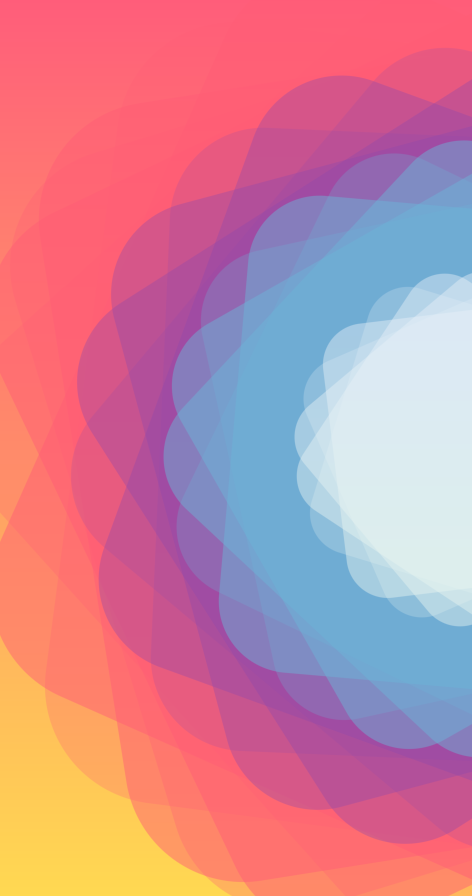
A WebGL 1 fragment shader for this background:

```glsl
precision highp float;
// Four rings of translucent rounded squares, fanned around one centre on the
// right edge, over a pink to yellow gradient. Each ring layers rotated copies
// of a rounded-box distance function, from the wide pink to the small white.

uniform vec2 u_resolution;

// Coverage of a rounded square whose corner points at the given angle (degrees).
float roundedSquare(vec2 p, float halfSide, float cornerAngle) {
  float a = radians(cornerAngle - 45.0);
  vec2 q = abs(vec2(cos(a) * p.x + sin(a) * p.y, cos(a) * p.y - sin(a) * p.x));
  float radius = 0.3 * halfSide;
  vec2 d = q - halfSide + radius;
  float dist = length(max(d, 0.0)) + min(max(d.x, d.y), 0.0) - radius;
  float blur = 0.75 / u_resolution.y;
  return 1.0 - smoothstep(-blur, blur, dist);
}

// Blends five turned squares over the base; some of them are fainter.
vec3 ring(vec3 base, vec2 p, float halfSide, float start, float turn, vec3 tint, float alpha) {
  for (int i = 0; i < 5; i++) {
    float k = float(i);
    float strength = abs(mod(k, 3.0) - 1.0) < 0.5 ? 0.55 : 1.0;
    float cover = roundedSquare(p, halfSide, start + turn * k);
    base = mix(base, tint, cover * alpha * strength);
  }
  return base;
}

void main() {
  vec2 uv = gl_FragCoord.xy / u_resolution;
  float aspect = u_resolution.x / u_resolution.y;
  vec2 p = vec2((uv.x - 1.0) * aspect, uv.y - 0.499);

  // Backdrop
  vec3 color = mix(vec3(1.0, 0.85, 0.32), vec3(1.0, 0.365, 0.48), uv.y);

  // Pink ring, with one extra square between the regular turns
  vec3 pink = vec3(1.0, 0.36, 0.46);
  color = ring(color, p, 0.439, 21.0, 16.5, pink, 0.48);
  color = mix(color, pink, 0.3 * roundedSquare(p, 0.439, 62.0));

  // Purple and blue rings
  color = ring(color, p, 0.348, 25.0, 17.5, vec3(0.55, 0.28, 0.675), 0.36);
  color = ring(color, p, 0.267, 40.0, 17.3, vec3(0.42, 0.705, 0.845), 0.48);

  // Pale centre, cooler towards the top
  vec3 pale = mix(vec3(0.91, 0.96, 0.94), vec3(0.905, 0.94, 0.97),
                  smoothstep(-0.16, 0.16, p.y));
  color = ring(color, p, 0.154, 52.0, 16.5, pale, 0.45);

  gl_FragColor = vec4(color, 1.0);
}
```
